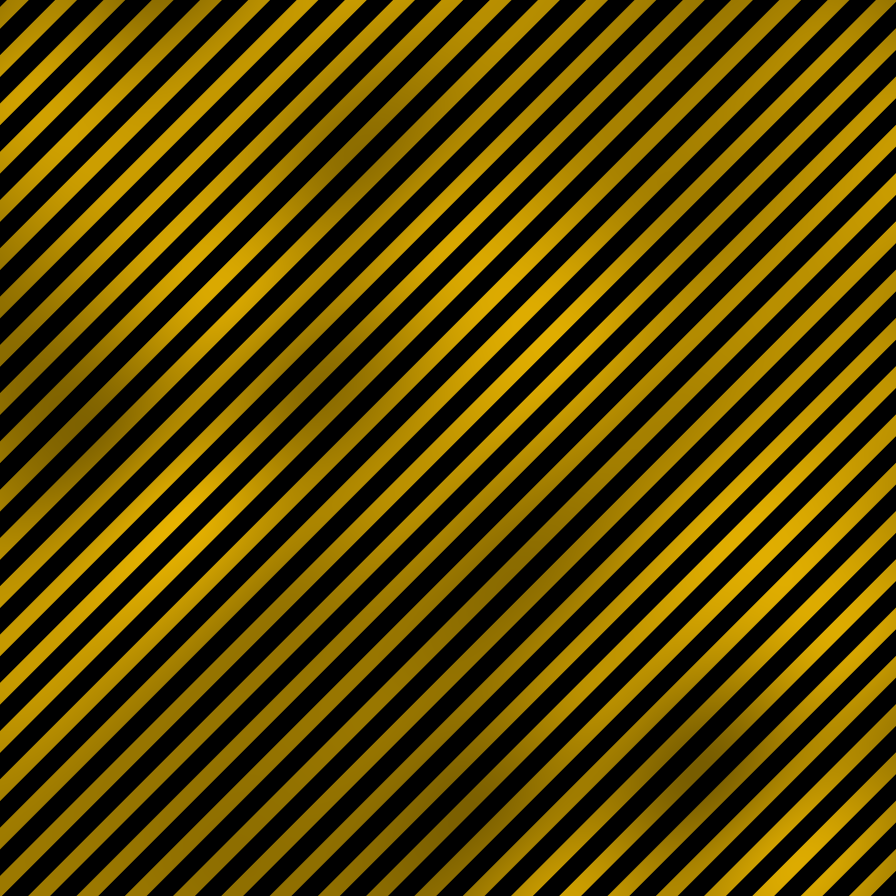
Give the GLSL for this pattern, as a WebGL 1 fragment shader.

```glsl
precision highp float;
// Diagonal black and gold hazard stripes with soft, uneven shading.

#define STRIPES 18.56               // repeats along each canvas side
#define STRIPE_PHASE 0.69           // shift of the stripes, in periods
#define GOLD_SHARE 0.452            // gold part of one period
#define GOLD vec3(1.0, 0.775, 0.0)  // hue at full brightness
#define SHADE_MIN 0.46
#define SHADE_MAX 0.91
#define BLOTCHES vec2(6.6, 4.6)     // shading cells across and along stripes
#define SEED vec2(17.0, 43.0)

uniform vec2 u_resolution;

float hash(vec2 p) {
  return fract(sin(dot(p, vec2(127.1, 311.7))) * 43758.5453);
}

float valueNoise(vec2 p) {
  vec2 cell = floor(p);
  vec2 f = fract(p);
  f = f * f * (3.0 - 2.0 * f);
  float low = mix(hash(cell), hash(cell + vec2(1.0, 0.0)), f.x);
  float high = mix(hash(cell + vec2(0.0, 1.0)), hash(cell + 1.0), f.x);
  return mix(low, high, f.y);
}

// Coverage of the gold bands; pixelSize is one pixel in canvas units.
float stripeMask(vec2 p, float pixelSize) {
  float phase = fract((p.x - p.y) * STRIPES + STRIPE_PHASE);
  float edge = abs(phase - 0.5) - 0.5 * GOLD_SHARE;
  float edgeDistance = edge / (STRIPES * sqrt(2.0));
  return clamp(0.5 - edgeDistance / pixelSize, 0.0, 1.0);
}

void main() {
  float pixelSize = 1.0 / min(u_resolution.x, u_resolution.y);
  vec2 p = gl_FragCoord.xy * pixelSize;

  // Shading blotches lie along the stripe direction.
  vec2 rotated = vec2(p.x - p.y, p.x + p.y) * sqrt(0.5);
  float shade = mix(SHADE_MIN, SHADE_MAX, valueNoise(rotated * BLOTCHES + SEED));

  gl_FragColor = vec4(GOLD * shade * stripeMask(p, pixelSize), 1.0);
}
```
